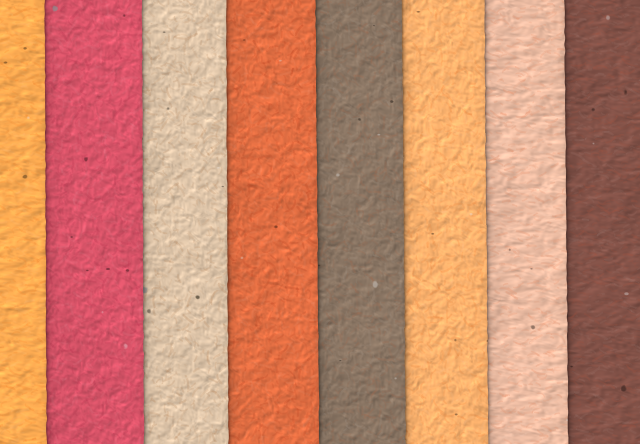
Give the GLSL for this texture, as a Shadertoy shader.

```glsl
// Eight overlapping sheets of recycled paper seen as upright coloured strips.
// Each strip gets embossed value noise for pulp, looped curved fibres, sparse
// flecks, and a soft shadow cast on it by the sheet to its left.

vec3 hash3(vec2 p) {
    vec3 q = fract(vec3(p.xyx) * vec3(0.1031, 0.1030, 0.0973));
    q += dot(q, q.yxz + 33.33);
    return fract((q.xxy + q.yzz) * q.zyx);
}

float noise(vec2 p) {
    vec2 i = floor(p), f = fract(p);
    f = f * f * (3.0 - 2.0 * f);
    float low = mix(hash3(i).x, hash3(i + vec2(1, 0)).x, f.x);
    float high = mix(hash3(i + vec2(0, 1)).x, hash3(i + 1.0).x, f.x);
    return mix(low, high, f.y);
}

// Height of the pulp surface, with a warped domain for a crinkled look
float pulp(vec2 p) {
    p += 0.012 * vec2(noise(p * 40.0), noise(p * 40.0 + 71.0));
    return 0.45 * noise(p * 55.0) + 0.35 * noise(p * 110.0 + 17.0)
         + 0.20 * noise(p * 200.0 + 43.0);
}

// Signed coverage of short curved fibres: positive is tinted, negative is pale
float fibres(vec2 p, float scale, float flatness, float px) {
    vec2 g = p * scale, cell = floor(g);
    float sum = 0.0;
    for (int y = -1; y <= 1; y++)
    for (int x = -1; x <= 1; x++) {
        vec2 c = cell + vec2(x, y);
        vec3 r = hash3(c + scale), s = hash3(c + scale + 57.0);
        vec2 d = g - c - r.xy;
        float a = (r.z - 0.5) * 3.14159 * flatness;
        d = mat2(cos(a), -sin(a), sin(a), cos(a)) * d;
        d.y += (s.x - 0.5) * 1.4 * d.x * d.x;
        float dist = length(vec2(max(abs(d.x) - 0.15 - 0.4 * s.y, 0.0), d.y));
        float soft = px * scale;
        float line = 1.0 - smoothstep(0.03, 0.06 + soft, dist);
        sum += line * (s.z > 0.4 ? s.z : -0.6);
    }
    return clamp(sum, -1.0, 1.0);
}

// Rare irregular specks; x is coverage, y picks dark or pale
vec2 flecks(vec2 p, float scale, float chance, float px) {
    vec2 g = p * scale, cell = floor(g);
    vec3 r = hash3(cell + 211.0), s = hash3(cell + 307.0);
    vec2 d = g - cell - 0.3 - 0.4 * r.xy;
    d *= vec2(1.0, 0.8 + s.x);
    float radius = (0.04 + 0.08 * s.y) * (0.6 + 0.8 * noise(p * 150.0));
    float spot = 1.0 - smoothstep(-px, px, (length(d) - radius) / scale);
    return vec2(spot * step(r.z, chance), s.z);
}

void mainImage(out vec4 fragColor, in vec2 fragCoord) {
    vec2 uv = fragCoord / iResolution.xy;
    float px = 1.0 / iResolution.y;
    vec2 p = fragCoord * px;

    // Sheet colours, and the fibres mixed into each sheet
    vec3 sheet[8] = vec3[8](
        vec3(0.99, 0.67, 0.32), vec3(0.85, 0.33, 0.41),
        vec3(0.87, 0.77, 0.66), vec3(0.88, 0.43, 0.26),
        vec3(0.54, 0.46, 0.39), vec3(0.99, 0.70, 0.43),
        vec3(0.93, 0.74, 0.64), vec3(0.51, 0.32, 0.28));
    vec3 strand[8] = vec3[8](
        vec3(0.93, 0.54, 0.20), vec3(0.73, 0.22, 0.32),
        vec3(0.75, 0.58, 0.43), vec3(0.76, 0.29, 0.15),
        vec3(0.60, 0.41, 0.31), vec3(0.92, 0.54, 0.26),
        vec3(0.90, 0.58, 0.44), vec3(0.62, 0.32, 0.25));
    float edge[7] = float[7](0.073, 0.225, 0.357, 0.499, 0.634, 0.763, 0.888);

    // Find the strip, blending colours across its slightly leaning edge
    vec3 base = sheet[0], tint = strand[0];
    int id = 0;
    float shade = 1.0;
    for (int i = 0; i < 7; i++) {
        float lean = 0.003 + 0.003 * smoothstep(0.3, 0.5, edge[i]);
        float rough = 0.0014 * (noise(vec2(p.y * 70.0, float(i) * 9.0)) - 0.5);
        float d = (uv.x - edge[i] + lean * uv.y + rough) * iResolution.x * px;
        float cover = smoothstep(-0.7 * px, 0.7 * px, d);
        base = mix(base, sheet[i + 1], cover);
        tint = mix(tint, strand[i + 1], cover);
        float fall = max(d, 0.0);
        shade *= 1.0 - cover * (0.38 * exp(-fall / 0.004) + 0.10 * exp(-fall / 0.018));
        shade *= 1.0 - 0.08 * (1.0 - cover) * exp(min(d, 0.0) / 0.006);
        if (d > 0.0) id = i + 1;
    }

    // Laid sheets have grain running across; the others are evenly matted
    bool laid = id == 0 || id >= 6;
    vec2 q = p + float(id) * vec2(3.7, 5.3);
    vec2 grain = q * (laid ? vec2(0.55, 1.1) : vec2(1.0));
    float flatness = laid ? 0.4 : 1.0;

    // Relief lit from the upper left, with broad uneven dye
    vec2 toLight = vec2(-0.002, 0.003);
    float relief = pulp(grain - toLight) - pulp(grain + toLight);
    float mottle = noise(q * 9.0) + noise(q * 28.0) - 1.0;
    vec3 col = base * (1.0 + 0.36 * relief + 0.035 * mottle);

    // Coarse and fine fibres
    float strands = 0.6 * fibres(q, 34.0, flatness, px) + 0.5 * fibres(q, 62.0, flatness, px);
    col = mix(col, tint, 0.55 * clamp(strands, 0.0, 1.0));
    col = mix(col, base * 0.7 + 0.3, 0.35 * clamp(-strands, 0.0, 1.0));

    // Small common specks and a few larger chips
    vec2 small = flecks(q, 24.0, 0.06, px), chip = flecks(q + 13.0, 9.0, 0.04, px);
    col = mix(col, small.y < 0.6 ? base * 0.5 : base * 0.5 + 0.45, 0.75 * small.x);
    col = mix(col, mix(vec3(0.25, 0.22, 0.16), vec3(0.56, 0.57, 0.58), step(0.5, chip.y)), 0.7 * chip.x);

    fragColor = vec4(col * shade, 1.0);
}
```
